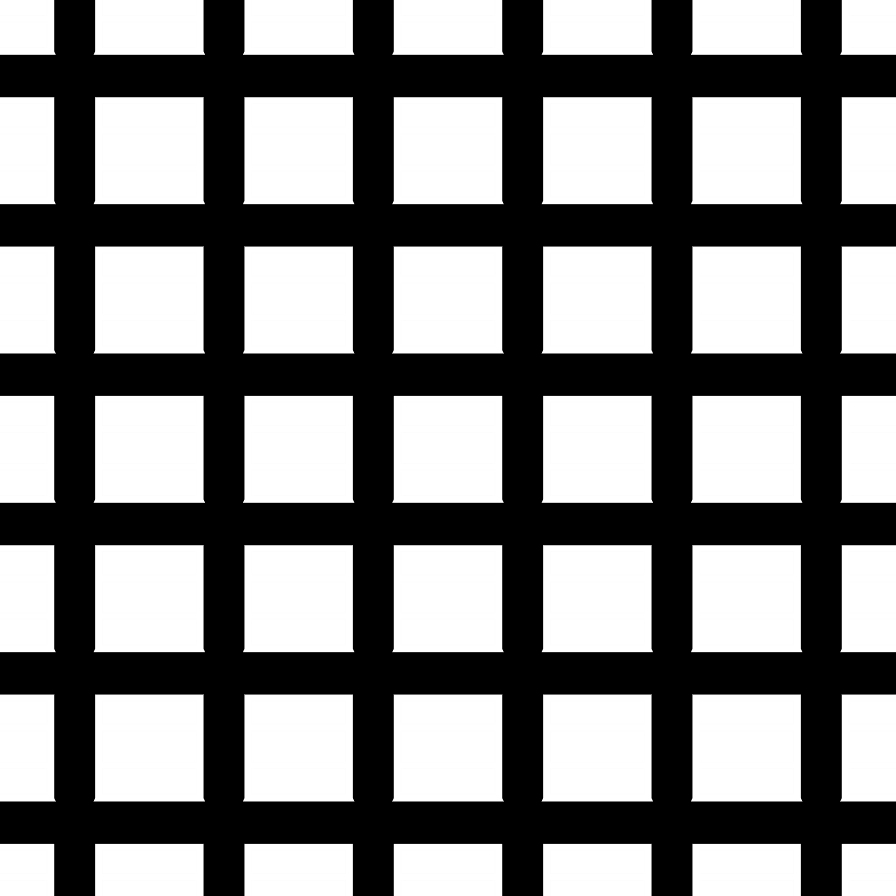
This pattern is drawn by a WebGL 1 fragment shader. Its source:

```glsl
precision highp float;
// A black lattice over white: six by six windows, each a box distance field
// in a repeated cell. The lower window corners flare slightly outward, and
// three barely visible panel outlines are stacked inside every window.

uniform vec2 u_resolution;

const float REPEATS = 6.0;
const vec2 WINDOW_CENTER = vec2(0.0, -0.0091);
const vec2 WINDOW_HALF = vec2(0.363, 0.358);
const float FLARE_WIDTH = 0.009;
const float FLARE_HEIGHT = 0.026;
const float PANEL_HALF_WIDTH = 0.314;
const float PANEL_TINT = 0.008;
const float OUTLINE_HALF = 0.003;
const vec3 BAR_COLOR = vec3(0.0);
const vec3 WINDOW_COLOR = vec3(1.0);

float boxDistance(vec2 p, vec2 halfSize) {
  vec2 q = abs(p) - halfSize;
  return length(max(q, 0.0)) + min(max(q.x, q.y), 0.0);
}

float coverage(float dist, float pixel) {
  return clamp(0.5 - dist / pixel, 0.0, 1.0);
}

// Window whose sides widen just above its lower edge
float windowDistance(vec2 p, vec2 halfSize) {
  float aboveBottom = p.y + halfSize.y;
  float flare = FLARE_WIDTH * (1.0 - smoothstep(0.0, FLARE_HEIGHT, aboveBottom));
  return boxDistance(p, halfSize + vec2(flare, 0.0));
}

float panelOutline(vec2 p, float centerY, float halfHeight, float pixel) {
  float d = boxDistance(p - vec2(0.0, centerY), vec2(PANEL_HALF_WIDTH, halfHeight));
  return coverage(abs(d) - OUTLINE_HALF, pixel);
}

void main() {
  vec2 uv = gl_FragCoord.xy / u_resolution;
  float pixel = REPEATS / min(u_resolution.x, u_resolution.y);

  // Cell coordinates, zero at the middle of each window
  vec2 p = fract(uv * REPEATS - WINDOW_CENTER + 0.5) - 0.5;

  // Faint panels inside the window
  float outline = panelOutline(p, 0.238, 0.078, pixel);
  outline = max(outline, panelOutline(p, 0.009, 0.104, pixel));
  outline = max(outline, panelOutline(p, -0.223, 0.086, pixel));
  vec3 pane = WINDOW_COLOR - PANEL_TINT * outline;

  // Lattice bars fill everything outside the window
  float opening = coverage(windowDistance(p, WINDOW_HALF), pixel);
  gl_FragColor = vec4(mix(BAR_COLOR, pane, opening), 1.0);
}
```
